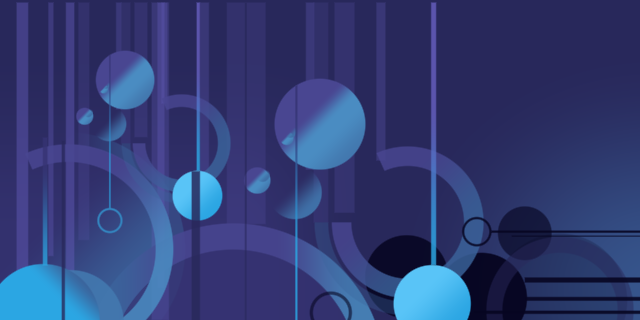
Write a Shadertoy shader that draws this background.

```glsl
const vec3 NIGHT  = vec3(0.157, 0.157, 0.357);
const vec3 INDIGO = vec3(0.210, 0.200, 0.450);
const vec3 VIOLET = vec3(0.285, 0.275, 0.570);
const vec3 LILAC  = vec3(0.390, 0.360, 0.730);
const vec3 DUSK   = vec3(0.230, 0.390, 0.610);
const vec3 STEEL  = vec3(0.290, 0.550, 0.760);
const vec3 CYAN   = vec3(0.170, 0.650, 0.890);
const vec3 SKY    = vec3(0.350, 0.770, 0.970);
const vec3 INK    = vec3(0.025, 0.020, 0.130);
const vec2 LIGHT_DIR = vec2(0.707, -0.707);
const float STRIPE_TOP = 0.992;

// Left stripes: centre x, half width, bottom y, opacity
const vec4 STRIPES[9] = vec4[9](
    vec4(0.070, 0.018, 0.15, 0.45), vec4(0.159, 0.008, 0.20, 0.35),
    vec4(0.219, 0.013, 0.00, 0.45), vec4(0.262, 0.017, 0.25, 0.18),
    vec4(0.501, 0.027, 0.00, 0.28), vec4(0.503, 0.011, 0.10, 0.35),
    vec4(0.639, 0.014, 0.45, 0.28), vec4(0.738, 0.029, 0.30, 0.18),
    vec4(0.800, 0.030, 0.30, 0.18));
// Cluster stripes, in units of the main ball radius
const vec4 CLUSTER_STRIPES[4] = vec4[4](
    vec4(-0.22, 0.09, -1.00, 0.30), vec4(0.02, 0.16, -2.16, 0.15),
    vec4(0.54, 0.22, -1.95, 0.20), vec4(1.34, 0.10, -0.80, 0.28));
// Dark discs: centre, radius, opacity
const vec4 SHADOWS[4] = vec4[4](
    vec4(1.750, 0.060, 0.210, 0.22), vec4(1.640, 0.271, 0.084, 0.65),
    vec4(1.271, 0.135, 0.130, 0.88), vec4(1.505, 0.068, 0.142, 0.97));
// Dark rods: left end, y, half thickness
const vec3 RODS[5] = vec3[5](
    vec3(1.535, 0.276, 0.0035), vec3(1.600, 0.262, 0.0015),
    vec3(1.640, 0.125, 0.0080), vec3(1.640, 0.066, 0.0060),
    vec3(1.480, 0.024, 0.0050));

float pixel;

float cover(float d) { return clamp(0.5 - d / pixel, 0.0, 1.0); }
float disc(vec2 d, float r) { return cover(length(d) - r); }
float ring(vec2 d, float outer, float width) {
    return cover(abs(length(d) - outer + 0.5 * width) - 0.5 * width);
}
float bar(vec2 p, float x, float halfWidth, float low, float high) {
    return cover(max(abs(p.x - x) - halfWidth, max(low - p.y, p.y - high)));
}
// Ring with its upper left wedge cut away
float hook(vec2 d, float outer, float width) {
    float wedge = min(d.y, -0.91 * d.x - 0.41 * d.y);
    return ring(d, outer, width) * cover(wedge);
}
vec3 ringInk(vec2 d, float r) {
    return mix(VIOLET, DUSK, smoothstep(-0.5, 0.6, dot(d, LIGHT_DIR) / r));
}
void paint(inout vec3 col, vec3 ink, float alpha) { col = mix(col, ink, alpha); }

void ball(inout vec3 col, vec2 d, float r) {
    float t = dot(d, LIGHT_DIR) / r;
    vec3 ink = mix(VIOLET, STEEL, smoothstep(-0.35, 0.12, t));
    paint(ink, DUSK, 0.5 * smoothstep(0.3, 1.0, t));
    paint(col, ink, disc(d, r));
}
void crescent(inout vec3 col, vec2 d, float r) {
    float t = dot(d, LIGHT_DIR) / r;
    paint(col, mix(DUSK, STEEL, 0.3), disc(d, r) * smoothstep(-0.25, 0.85, t));
}
void lamp(inout vec3 col, vec2 d, float r) {
    float t = dot(d, LIGHT_DIR) / r;
    paint(col, mix(SKY, CYAN, smoothstep(-0.5, 0.9, t)), disc(d, r));
}

// Stripes, hooked ring, balls and lamp around one main ball
void cluster(inout vec3 col, vec2 p, vec2 centre, float r) {
    vec2 d = p - centre;
    for (int i = 0; i < 4; i++) {
        vec4 s = CLUSTER_STRIPES[i];
        paint(col, LILAC, s.w * bar(p, centre.x + s.x * r, s.y * r, centre.y + s.z * r, STRIPE_TOP));
    }
    vec2 h = d - r * vec2(1.93, -2.16);
    paint(col, DUSK, 0.35 * ring(h, 2.05 * r, 0.3 * r) * cover(max(h.x, h.y)));
    paint(col, ringInk(h, 1.67 * r), 0.82 * hook(h, 1.67 * r, 0.43 * r));

    float drop = smoothstep(0.5, -3.0, d.y / r);
    paint(col, mix(LILAC, CYAN, drop), 0.85 * bar(d, 2.5 * r, 0.055 * r, -3.1 * r, STRIPE_TOP - centre.y));
    lamp(col, d - r * vec2(2.47, -3.95), 0.85 * r);

    ball(col, d, r);
    ball(col, d - r * vec2(-1.38, -1.24), 0.29 * r);
    ball(col, d - r * vec2(-0.73, -0.31), 0.15 * r);
    crescent(col, d - r * vec2(-0.65, -0.17), 0.13 * r);
    crescent(col, d - r * vec2(-1.26, -1.12), 0.15 * r);
    crescent(col, d - r * vec2(-0.55, -1.50), 0.59 * r);
    paint(col, mix(INDIGO, CYAN, drop), 0.85 * bar(d, -0.52 * r, 0.024 * r, -4.4 * r, 0.85 * r));
    paint(col, mix(DUSK, CYAN, 0.5), ring(d - r * vec2(-0.52, -4.80), 0.43 * r, 0.07 * r));
}

void mainImage(out vec4 fragColor, in vec2 fragCoord) {
    vec2 p = fragCoord / iResolution.y;
    pixel = 1.5 / iResolution.y;

    // Ground with a blue glow at the lower right
    vec3 col = NIGHT;
    paint(col, DUSK, 0.75 * smoothstep(0.75, 0.0, length((p - vec2(2.05, 0.10)) * vec2(0.9, 1.0))));
    paint(col, INDIGO, 0.8 * smoothstep(1.15, 0.75, p.x) * smoothstep(0.85, 0.25, p.y));

    // Dark discs and rods
    for (int i = 0; i < 4; i++)
        paint(col, INK, SHADOWS[i].w * disc(p - SHADOWS[i].xy, SHADOWS[i].z));
    paint(col, NIGHT, 0.5 * ring(p - vec2(1.75, 0.03), 0.23, 0.05));
    for (int i = 0; i < 5; i++)
        paint(col, INK, 0.9 * cover(max(abs(p.y - RODS[i].y) - RODS[i].z, RODS[i].x - p.x)));

    // Large arcs at the lower left
    vec2 left = p - vec2(0.2135, 0.221), arch = p - vec2(0.729, -0.172);
    float leftTilt = dot(left, LIGHT_DIR);
    paint(col, DUSK, 0.85 * disc(left, 0.328) * smoothstep(-0.12, 0.22, leftTilt));
    paint(col, DUSK, 0.45 * ring(left, 0.365, 0.04) * smoothstep(0.0, 0.2, left.x));
    paint(col, INDIGO, 0.75 * disc(arch, 0.392));
    for (int i = 0; i < 9; i++)
        paint(col, LILAC, STRIPES[i].w * bar(p, STRIPES[i].x, STRIPES[i].y, STRIPES[i].z, STRIPE_TOP));
    vec3 archInk = mix(VIOLET, STEEL, smoothstep(0.12, 0.40, arch.x));
    paint(archInk, DUSK, smoothstep(-0.15, -0.4, arch.x));
    paint(col, archInk, 0.85 * ring(arch, 0.474, 0.082));
    paint(col, mix(VIOLET, STEEL, smoothstep(-0.1, 0.25, leftTilt)), 0.85 * hook(left, 0.328, 0.055));

    // Lamps in the corner, then the two clusters
    paint(col, mix(DUSK, STEEL, 0.5), 0.9 * disc(p - vec2(0.221, -0.010), 0.166));
    vec2 corner = p - vec2(0.135, -0.002);
    paint(col, mix(CYAN, DUSK, smoothstep(0.05, 0.2, corner.x + corner.y - 0.06)), disc(corner, 0.177));
    paint(col, mix(CYAN, INDIGO, smoothstep(0.15, 0.5, p.y)), 0.8 * bar(p, 0.141, 0.007, 0.17, 0.57));
    cluster(col, p, vec2(0.391, 0.750), 0.0915);
    cluster(col, p, vec2(1.000, 0.612), 0.142);

    // Dark slits and hoops in front
    paint(col, NIGHT, 0.85 * bar(p, 0.612, 0.013, -0.1, 0.465));
    paint(col, NIGHT, 0.80 * bar(p, 0.198, 0.005, -0.1, 0.56));
    paint(col, NIGHT, 0.60 * bar(p, 0.768, 0.003, -0.1, STRIPE_TOP));
    paint(col, INK, 0.85 * ring(p - vec2(1.490, 0.276), 0.046, 0.007));
    paint(col, INK, 0.60 * ring(p - vec2(1.034, 0.023), 0.066, 0.010));

    fragColor = vec4(col, 1.0);
}
```
